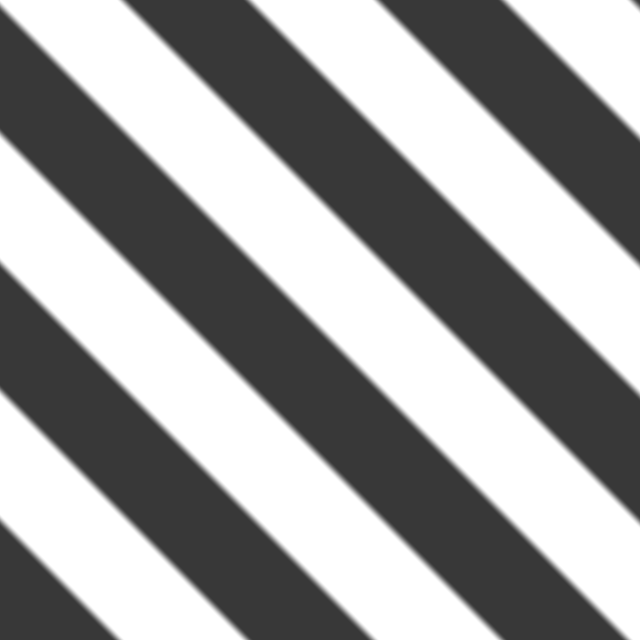
Reproduce this pattern procedurally as a WebGL 2 fragment shader.

```glsl
#version 300 es
precision highp float;
// Broad dark diagonal stripes on white, falling from left to right.
// Each point is projected on the stripe normal, folded into one period,
// and shaded by its distance to the nearest stripe edge.

uniform vec2 u_resolution;
out vec4 fragColor;

const vec3 PAPER = vec3(1.0);
const vec3 CHARCOAL = vec3(0.22);

const float SLOPE = 1.010;       // fall of a stripe per unit across
const float PERIOD = 0.4017;     // vertical spacing of stripes
const float THICKNESS = 0.1992;  // vertical thickness of a stripe
const float FIRST_CENTER = 0.1087; // depth of a stripe center at the left edge
const float SOFTNESS = 0.0075;   // half width of the blurred edge

// Signed distance from x to the nearest band of a periodic set.
float bandDistance(float x, float period, float halfWidth) {
    float folded = abs(fract(x / period + 0.5) - 0.5) * period;
    return folded - halfWidth;
}

// Coverage of a shape: 1 inside, 0 outside, soft at the edge.
float coverage(float dist, float softness) {
    return 1.0 - smoothstep(-softness, softness, dist);
}

void main() {
    vec2 uv = gl_FragCoord.xy / u_resolution;

    // Vertical offset from a stripe center line, measured downward
    float depth = 1.0 - uv.y - SLOPE * uv.x - FIRST_CENTER;

    // Convert vertical distance to distance across the stripe
    float across = inversesqrt(1.0 + SLOPE * SLOPE);
    float dist = bandDistance(depth, PERIOD, 0.5 * THICKNESS) * across;

    // Keep edges at least about a pixel soft on small canvases
    float softness = max(SOFTNESS, 0.75 / min(u_resolution.x, u_resolution.y));
    vec3 color = mix(PAPER, CHARCOAL, coverage(dist, softness));
    fragColor = vec4(color, 1.0);
}
```
